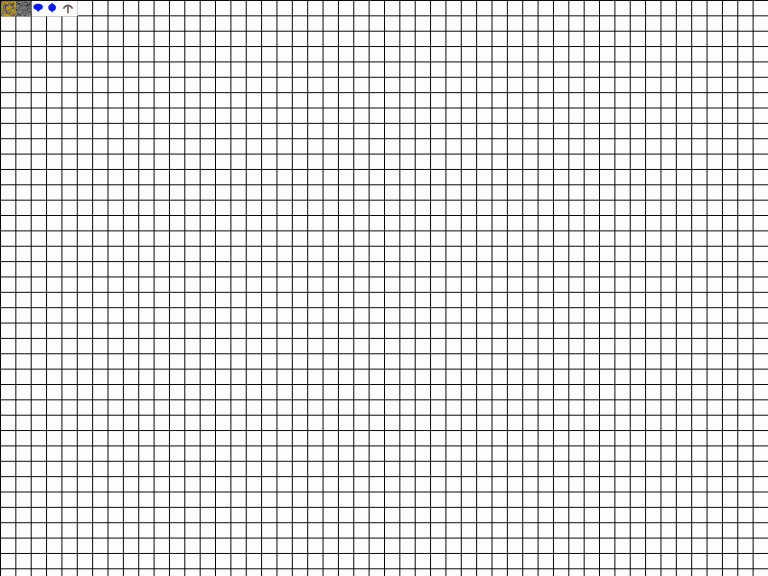
Reproduce this pattern procedurally as a WebGL 1 fragment shader.

```glsl
precision highp float;
// A fine black grid of 50 square cells across on near-white paper, anchored
// at the top left, with a strip of five small tiles laid over its first cells.
// Lines are box filtered exactly; tiles are noise and distance functions.

uniform vec2 u_resolution;

#define CELLS_ACROSS 50.0
#define LINE_WIDTH 0.0625
#define TILE_COUNT 5.0
#define TILE_TEXELS 16.0
#define PAPER vec3(0.993)
#define INK vec3(0.0)
#define ROCK vec3(0.43, 0.43, 0.42)
#define GOLD vec3(0.70, 0.56, 0.12)
#define GEM_BLUE vec3(0.04, 0.10, 0.96)
#define HANDLE vec3(0.48, 0.20, 0.14)

float hash(vec2 p) {
    return fract(sin(dot(p, vec2(127.1, 311.7))) * 43758.5453);
}

float noise(vec2 p) {
    vec2 i = floor(p);
    vec2 f = smoothstep(0.0, 1.0, fract(p));
    float low = mix(hash(i), hash(i + vec2(1.0, 0.0)), f.x);
    float high = mix(hash(i + vec2(0.0, 1.0)), hash(i + vec2(1.0)), f.x);
    return mix(low, high, f.y);
}

// Total ink from the start up to p, on each axis
vec2 inkIntegral(vec2 p) {
    return floor(p) * LINE_WIDTH + min(fract(p), LINE_WIDTH);
}

float gridCoverage(vec2 p, float pixel) {
    vec2 reach = vec2(0.5 * pixel);
    vec2 ink = (inkIntegral(p + reach) - inkIntegral(p - reach)) / pixel;
    return 1.0 - (1.0 - ink.x) * (1.0 - ink.y);
}

float fill(float dist, float pixel) {
    return clamp(0.5 - dist / pixel, 0.0, 1.0);
}

float ellipse(vec2 p, vec2 radii) {
    return (length(p / radii) - 1.0) * min(radii.x, radii.y);
}

float segment(vec2 p, vec2 a, vec2 b, float radius) {
    vec2 ab = b - a;
    float t = clamp(dot(p - a, ab) / dot(ab, ab), 0.0, 1.0);
    return length(p - a - ab * t) - radius;
}

// Speckled stone, with veins of ore where ore is 1
vec3 stone(vec2 p, float ore) {
    float grain = hash(floor(p * TILE_TEXELS));
    float vein = abs(noise(p * 5.0 + 3.0) - 0.5);
    vec3 color = ROCK * (0.75 + 0.5 * grain);
    color *= mix(0.55, 1.0, smoothstep(0.02, 0.12, vein));
    float oreMask = ore * smoothstep(0.3, 0.5, noise(p * 4.0 + 9.0));
    return mix(color, GOLD * (0.75 + 0.4 * grain), oreMask);
}

// A wide drop with a point below, then a tall pointed gem
float gemDistance(vec2 p, float tall) {
    vec2 drop = p - vec2(0.42, 0.39);
    float wide = min(ellipse(drop, vec2(0.31, 0.21)),
                     max(abs(drop.x) + drop.y - 0.32, -drop.y));
    vec2 gem = p - vec2(0.33, 0.43);
    float narrow = min(ellipse(gem, vec2(0.25, 0.24)),
                       (abs(gem.x) + 0.7 * abs(gem.y) - 0.23) * 0.8);
    return mix(wide, narrow, tall);
}

// A small pick: curved grey head on a brown handle
vec3 pick(vec2 p, float pixel) {
    float handle = segment(p, vec2(0.36, 0.36), vec2(0.36, 0.76), 0.045);
    float arc = abs(length(p - vec2(0.36, 0.59)) - 0.29) - 0.06;
    float head = max(arc, p.y - 0.5);
    vec3 color = mix(PAPER, HANDLE, fill(handle, pixel));
    return mix(color, ROCK * 0.9, fill(head, pixel));
}

vec3 tileColor(vec2 p, float pixel) {
    float index = floor(p.x);
    vec2 local = vec2(fract(p.x), p.y);
    if (index < 2.0) return stone(p, 1.0 - index);
    if (index < 4.0) {
        float gem = gemDistance(local, index - 2.0);
        return mix(PAPER, GEM_BLUE, fill(gem, pixel));
    }
    return pick(local, pixel);
}

void main() {
    // Cell coordinates: x to the right, y down from the top edge
    float pixel = CELLS_ACROSS / u_resolution.x;
    vec2 p = vec2(gl_FragCoord.x, u_resolution.y - gl_FragCoord.y) * pixel;
    vec3 color = mix(PAPER, INK, gridCoverage(p, pixel));

    // The strip starts just inside the first pair of lines
    vec2 strip = p - LINE_WIDTH;
    vec2 halfSize = 0.5 * vec2(TILE_COUNT, 1.0);
    vec2 edge = abs(strip - halfSize) - halfSize;
    vec2 inside = clamp(0.5 - edge / pixel, 0.0, 1.0);
    vec2 safe = clamp(strip, vec2(0.0), vec2(TILE_COUNT - 0.001, 1.0));
    color = mix(color, tileColor(safe, pixel), inside.x * inside.y);

    gl_FragColor = vec4(color, 1.0);
}
```
